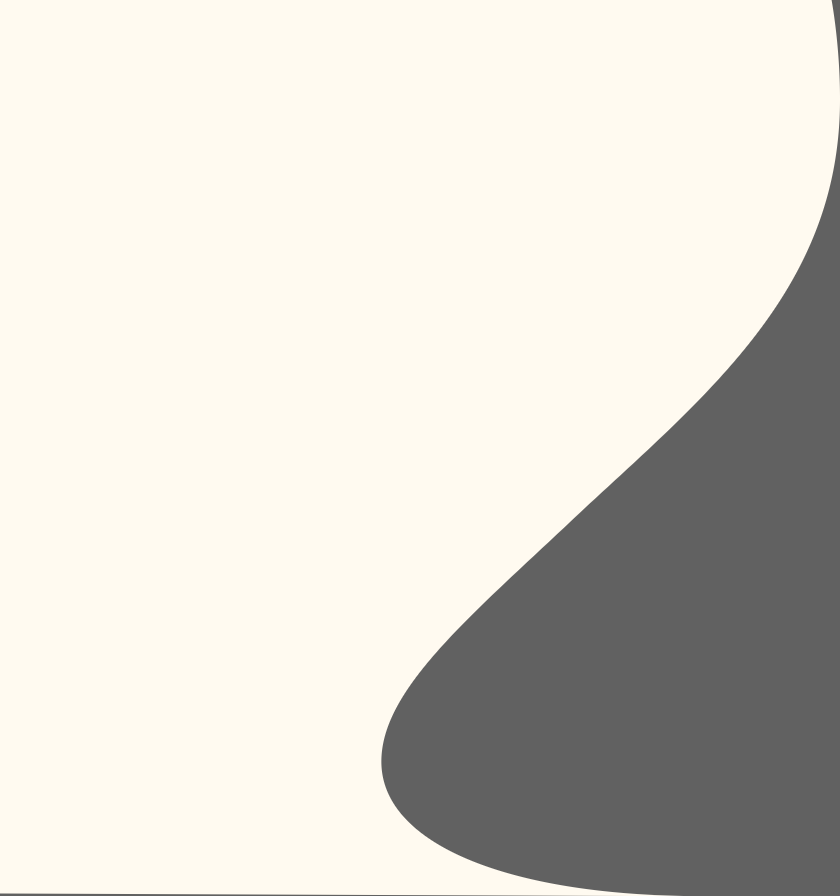
Write a WebGL 1 fragment shader that draws this background.

```glsl
precision highp float;
// A cream field with a grey S-shaped swell on the right and a thin grey
// sliver along the base. The swell's edge is a chain of cubic Bezier arcs
// that fall steadily, so each height is solved for its point by bisection.

uniform vec2 u_resolution;

const vec3 CREAM = vec3(1.0, 0.98, 0.94);
const vec3 GREY = vec3(0.38);

vec2 bezier(vec2 a, vec2 b, vec2 c, vec2 d, float t) {
  float s = 1.0 - t;
  return s * s * s * a + 3.0 * s * s * t * b + 3.0 * s * t * t * c + t * t * t * d;
}

vec2 bezierTangent(vec2 a, vec2 b, vec2 c, vec2 d, float t) {
  float s = 1.0 - t;
  return s * s * (b - a) + 2.0 * s * t * (c - b) + t * t * (d - c);
}

// Signed distance in pixels to a falling arc, positive on its right
float rightOfArc(vec2 p, vec2 a, vec2 b, vec2 c, vec2 d, vec2 size) {
  float low = 0.0;
  float high = 1.0;
  for (int i = 0; i < 18; i++) {
    float mid = 0.5 * (low + high);
    if (bezier(a, b, c, d, mid).y > p.y) low = mid;
    else high = mid;
  }
  float t = 0.5 * (low + high);
  vec2 offset = (p - bezier(a, b, c, d, t)) * size;
  vec2 along = normalize(bezierTangent(a, b, c, d, t) * size);
  return offset.y * along.x - offset.x * along.y;
}

// The four arcs of the swell, from the top edge to the base
float swellDistance(vec2 p, vec2 size) {
  vec2 top = vec2(0.990, 1.0);
  vec2 crest = vec2(1.0, 0.889);
  vec2 bend = vec2(0.694, 0.431);
  vec2 belly = vec2(0.454, 0.150);
  vec2 foot = vec2(0.833, 0.0);
  if (p.y > crest.y)
    return rightOfArc(p, top, vec2(0.996, 0.967), vec2(1.0, 0.928), crest, size);
  if (p.y > bend.y)
    return rightOfArc(p, crest, vec2(1.0, 0.681), vec2(0.847, 0.564), bend, size);
  if (p.y > belly.y)
    return rightOfArc(p, bend, vec2(0.5625, 0.314), vec2(0.454, 0.232), belly, size);
  return rightOfArc(p, belly, vec2(0.454, 0.056), vec2(0.611, 0.0), foot, size);
}

// Sliver that thins out from the left corner towards the foot
float sliverDistance(vec2 p, vec2 size) {
  float height = mix(0.0028, 0.0, clamp(p.x / 0.75, 0.0, 1.0));
  return (height - p.y) * size.y;
}

float coverage(float pixels) {
  return clamp(0.5 + pixels, 0.0, 1.0);
}

void main() {
  vec2 p = gl_FragCoord.xy / u_resolution;
  float swell = coverage(swellDistance(p, u_resolution));
  float sliver = coverage(sliverDistance(p, u_resolution));
  gl_FragColor = vec4(mix(CREAM, GREY, max(swell, sliver)), 1.0);
}
```
